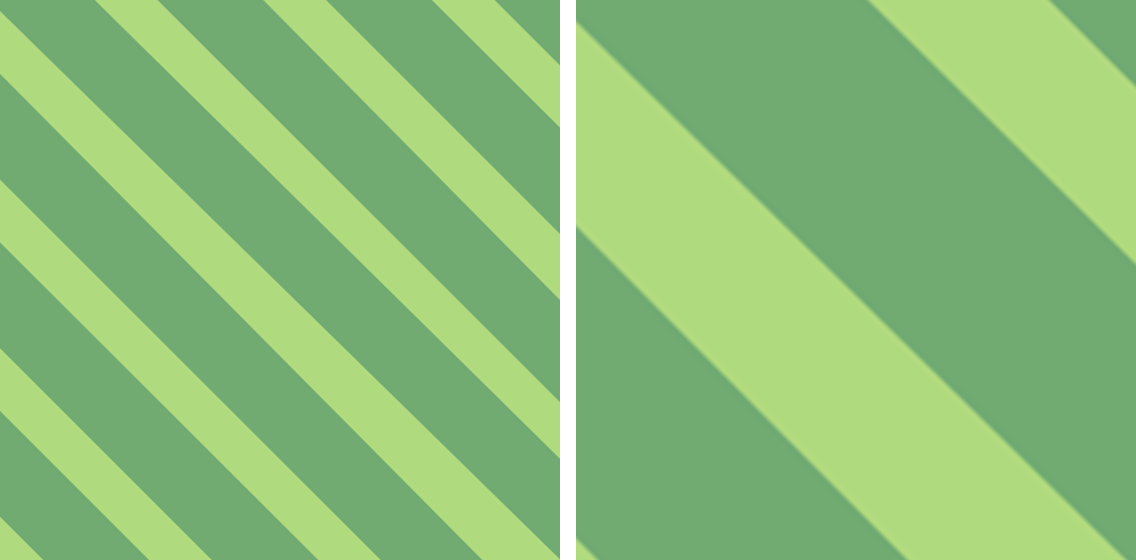
Left: the whole. Right: its middle third, enlarged.
A Shadertoy shader for this pattern:

```glsl
// Diagonal light green stripes on a darker green ground, with slightly uneven hand-cut edges
#define PERIOD 0.301      // horizontal spacing of the stripes
#define UPPER_EDGE -0.0198 // upper right edge of stripe 0, measured as x - depth
#define LOWER_EDGE -0.1318 // lower left edge of stripe 0
#define UPPER_TILT 0.021  // drift of the upper edge over a full diagonal
#define LOWER_TILT 0.0143 // drift of the lower edge
#define SOFTNESS 0.0019   // half width of the edge blend
#define HALO 0.09         // faint contrast rim beside the edges
#define GROUND vec3(0.443, 0.671, 0.447)
#define STRIPE vec3(0.690, 0.855, 0.494)

// Signed distance to stripe k, positive inside
float stripeDistance(vec2 p, float k) {
    float across = p.x - p.y - k * PERIOD;
    float along = min(p.x, p.y);
    float parity = 1.0 - 2.0 * mod(k, 2.0);
    float fromCrest = k - 1.2;

    // Edges drift most on the long central stripes
    float upper = UPPER_EDGE + UPPER_TILT * exp(-3.0 * k * k) * along;
    float lower = LOWER_EDGE - LOWER_TILT * parity * exp(-0.4 * fromCrest * fromCrest) * along;
    return min(upper - across, across - lower) * inversesqrt(2.0);
}

void mainImage(out vec4 fragColor, in vec2 fragCoord) {
    // Depth runs downward from the top edge
    vec2 p = fragCoord / iResolution.y;
    p.y = 1.0 - p.y;

    // Nearest stripe and its two neighbours
    float nearest = floor((p.x - p.y - LOWER_EDGE) / PERIOD);
    float d = -1.0;
    for (int i = -1; i <= 1; i++) {
        d = max(d, stripeDistance(p, nearest + float(i)));
    }

    // Smooth edge with a faint rim on both sides
    float blur = max(SOFTNESS, 0.75 / iResolution.y);
    float mask = smoothstep(-blur, blur, d);
    float rim = d / (1.5 * blur);
    mask += HALO * rim * exp(-rim * rim);

    fragColor = vec4(mix(GROUND, STRIPE, mask), 1.0);
}
```
